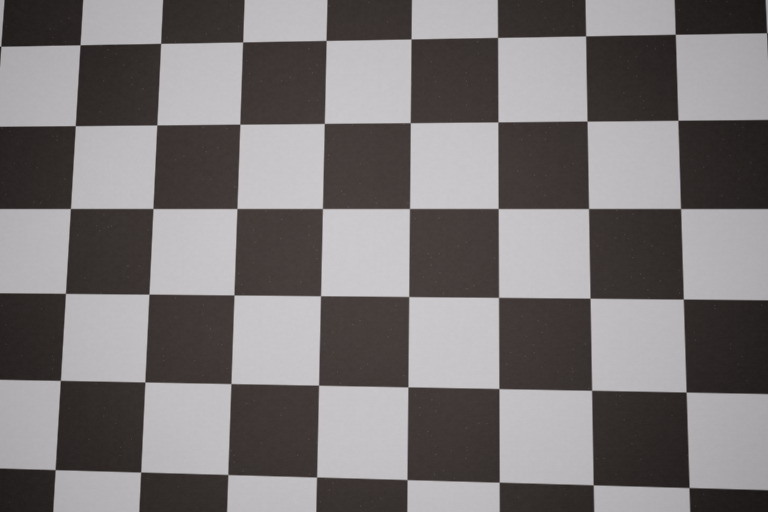
Reproduce this pattern procedurally as a WebGL 2 fragment shader.

```glsl
#version 300 es
precision highp float;
// Printed checkerboard on matte paper, seen at a slight tilt under soft vignetted light.

uniform vec2 u_resolution;
out vec4 fragColor;

const float ASPECT = 1.5;
const vec3 PAPER = vec3(0.795, 0.785, 0.795);
const vec3 INK = vec3(0.280, 0.248, 0.238);

float hash(vec2 p) {
    return fract(sin(dot(p, vec2(127.1, 311.7))) * 43758.5453);
}

float valueNoise(vec2 p) {
    vec2 cell = floor(p);
    vec2 f = fract(p);
    f = f * f * (3.0 - 2.0 * f);
    float low = mix(hash(cell), hash(cell + vec2(1.0, 0.0)), f.x);
    float high = mix(hash(cell + vec2(0.0, 1.0)), hash(cell + vec2(1.0, 1.0)), f.x);
    return mix(low, high, f.y);
}

// Canvas position (y down) to board units, one square per unit.
vec2 toBoard(vec2 p) {
    mat3 boardToCanvas = mat3(
        0.1643, -0.00373, -0.00915,
        -0.0117, 0.1646, -0.01267,
        0.8008, 0.4082, 1.0);
    vec3 h = inverse(boardToCanvas) * vec3(p, 1.0);
    return h.xy / h.z;
}

// Soft square wave: +1 on even units, -1 on odd ones.
vec2 squareWave(vec2 x, vec2 softness) {
    vec2 signedDistance = abs(mod(x - 0.5, 2.0) - 1.0) - 0.5;
    return clamp(signedDistance / softness, -1.0, 1.0);
}

// Coverage of the light squares, 0 to 1.
float lightSquares(vec2 board, vec2 softness) {
    vec2 wave = squareWave(board, softness);
    return 0.5 - 0.5 * wave.x * wave.y;
}

// Zero-mean paper texture: fine tooth plus broad mottling.
float paperGrain(vec2 p) {
    float tooth = valueNoise(p * 330.0) - 0.5;
    float fibre = valueNoise(p * vec2(120.0, 170.0) + 31.0) - 0.5;
    float mottle = valueNoise(p * 9.0 + 7.0) - 0.5;
    return 0.45 * tooth + 0.35 * fibre + 0.3 * mottle;
}

// Sparse pale flecks where the ink missed the paper.
float inkFlecks(vec2 p, float density) {
    vec2 cell = floor(p);
    vec2 center = 0.3 + 0.4 * vec2(hash(cell + 3.1), hash(cell + 8.7));
    float dot_ = 1.0 - smoothstep(0.1, 0.3, length(fract(p) - center));
    return dot_ * step(1.0 - density, hash(cell));
}

float vignette(vec2 p, vec2 center, float strength) {
    vec2 d = p - center;
    return 1.0 - strength * dot(d, d);
}

void main() {
    vec2 uv = gl_FragCoord.xy / u_resolution;
    vec2 p = vec2(uv.x * ASPECT, 1.0 - uv.y);

    // Tilted board
    vec2 board = toBoard(p);
    vec2 softness = max(fwidth(board) * 0.7, vec2(0.009));
    float light = lightSquares(board, softness);

    // Light falls off faster on the ink than on the paper
    float shade = vignette(p, vec2(0.71, 0.50), 0.25);
    float grain = paperGrain(p);
    vec3 paper = PAPER * shade + 0.022 * grain;
    vec3 ink = INK * pow(shade, 4.0) + 0.030 * grain;
    ink += 0.05 * inkFlecks(p * 130.0, 0.03);

    fragColor = vec4(mix(ink, paper, light), 1.0);
}
```
